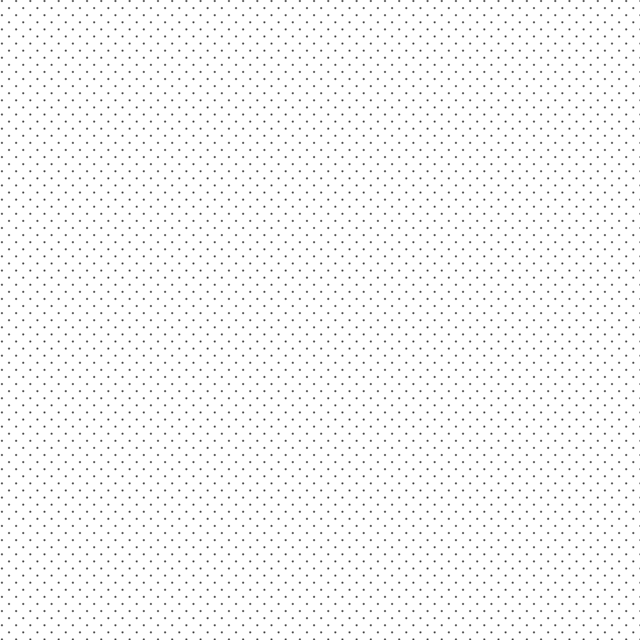
Give the GLSL for this pattern, as a three.js fragment shader.

```glsl
// Fine staggered grid of tiny soft dark grey dots on a white ground.
varying vec2 vUv;

const float REPEATS = 45.11;                  // repeats across and down
const vec2 FIRST_DOT = vec2(0.00303, 0.99844); // dot centre near the upper left
const float DOT_RADIUS = 0.00281;             // outer reach of the soft dot
const vec3 PAPER = vec3(1.0);
const vec3 INK = vec3(0.2);

// Distance to the nearest point of a unit square lattice.
float latticeDistance(vec2 p) {
  return length(p - floor(p + 0.5));
}

// Square lattice with a second one shifted into the cell centres.
float staggeredDistance(vec2 p) {
  return min(latticeDistance(p), latticeDistance(p - 0.5));
}

// Coverage falling smoothly from the centre to the rim.
float softDot(float dist, float radius) {
  return 1.0 - smoothstep(0.0, radius, dist);
}

void main() {
  vec2 cell = (vUv - FIRST_DOT) * REPEATS;
  float dist = staggeredDistance(cell) / REPEATS;
  gl_FragColor = vec4(mix(PAPER, INK, softDot(dist, DOT_RADIUS)), 1.0);
}
```
